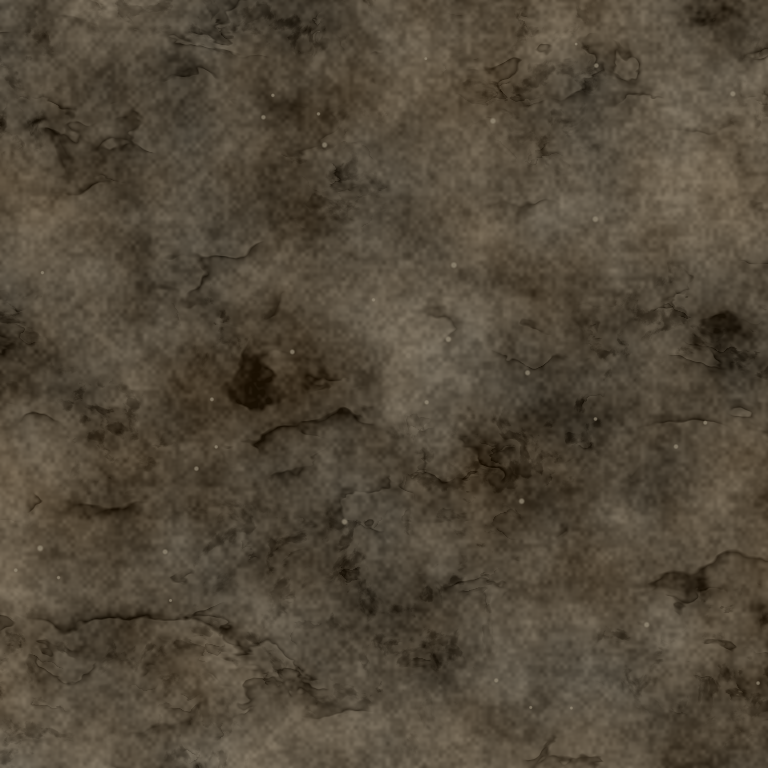
Give the GLSL for this texture, as a WebGL 1 fragment shader.

```glsl
precision highp float;
// Draws rough brown soil: mottled clods, broken shadowed cracks, fine grit and a few pale grains.
uniform vec2 u_resolution;

const vec3 SOIL_COLOR = vec3(0.33, 0.29, 0.23);
const vec3 TONE_STEP = vec3(0.055, 0.053, 0.049);
const vec3 GRAIN_COLOR = vec3(0.60, 0.56, 0.48);

float hash(vec2 cell) {
  return fract(sin(dot(cell, vec2(127.1, 311.7))) * 43758.5453);
}

float noise(vec2 p) {
  vec2 cell = floor(p);
  vec2 f = fract(p);
  vec2 blend = f * f * (3.0 - 2.0 * f);
  float low = mix(hash(cell), hash(cell + vec2(1.0, 0.0)), blend.x);
  float high = mix(hash(cell + vec2(0.0, 1.0)), hash(cell + vec2(1.0, 1.0)), blend.x);
  return mix(low, high, blend.y);
}

// Layered noise, centred on zero; each octave is turned to hide the lattice.
float fbm(vec2 p) {
  mat2 turn = mat2(1.6, 1.2, -1.2, 1.6);
  float sum = 0.0;
  float weight = 0.5;
  for (int i = 0; i < 5; i++) {
    sum += weight * (noise(p) - 0.5);
    p = turn * p + 17.3;
    weight *= 0.5;
  }
  return sum;
}

// Contour line with a sharp lip on one side and a soft shadow on the other.
float crack(vec2 p, float scale, float softness, float seed) {
  float side = fbm(p * scale * vec2(0.75, 1.3) + seed);
  float lip = smoothstep(-0.022, 0.004, side);
  float shadow = exp(-max(side, 0.0) / softness);
  float broken = smoothstep(0.03, 0.17, fbm(p * scale * 1.1 + seed + 41.0));
  return lip * shadow * broken;
}

// Sparse round grains, one candidate per grid cell.
float paleGrains(vec2 p, float scale, float share) {
  vec2 cell = floor(p * scale);
  vec2 center = 0.25 + 0.5 * vec2(hash(cell + 3.7), hash(cell + 9.2));
  float radius = mix(0.07, 0.16, hash(cell + 21.4));
  float dist = length(fract(p * scale) - center);
  float present = step(1.0 - share, hash(cell + 33.8));
  return present * (1.0 - smoothstep(radius * 0.3, radius, dist));
}

float soilTone(vec2 p) {
  // Bend the ground so that patches and cracks wander.
  vec2 bend = vec2(fbm(p * 9.0 + 5.0), fbm(p * 9.0 + 27.0));
  vec2 q = p + 0.06 * bend;

  float patches = 5.6 * fbm(q * 5.5 + 2.0);
  float clods = 4.2 * fbm(q * 17.0 + 11.0);
  float grit = 1.5 * (noise(p * 105.0 + 7.0) - 0.5)
             + 1.5 * (noise(p.yx * 190.0 + 31.0) - 0.5);

  // Long overhangs, short cracks and crumbly pits in rough areas.
  float rough = smoothstep(-0.06, 0.16, fbm(q * 7.0 + 63.0));
  float shade = 3.0 * crack(q, 6.0, 0.035, 13.0)
              + 2.4 * crack(q, 11.0, 0.04, 57.0)
              + 1.8 * rough * crack(q, 26.0, 0.05, 83.0);
  float pits = 1.6 * rough * smoothstep(0.06, 0.22, fbm(q * 48.0 + 19.0));

  return 0.3 + patches + clods + grit - shade - pits;
}

void main() {
  vec2 p = gl_FragCoord.xy / min(u_resolution.x, u_resolution.y);
  float tone = clamp(soilTone(p), -4.3, 3.2);
  vec3 color = SOIL_COLOR + TONE_STEP * tone;

  // Slight warm and cool drift between patches.
  color += vec3(0.012, 0.0, -0.012) * 3.0 * fbm(p * 8.0 + 91.0);

  color = mix(color, GRAIN_COLOR, 0.7 * paleGrains(p, 30.0, 0.05));
  gl_FragColor = vec4(color, 1.0);
}
```
